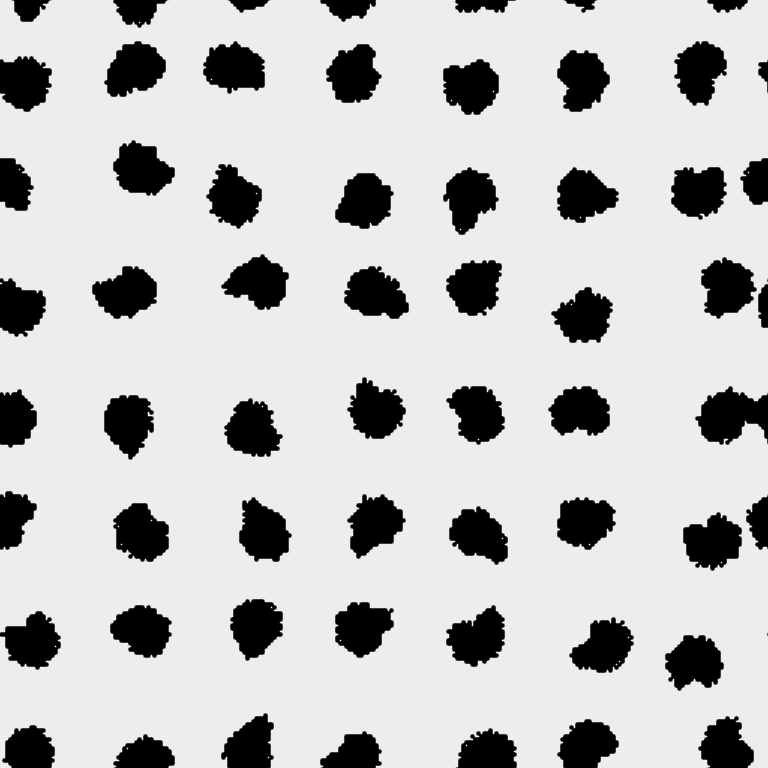
Give the GLSL for this pattern, as a WebGL 1 fragment shader.

```glsl
precision highp float;

uniform vec2 u_resolution;

const int DOTS_PER_SIDE = 7;
const float SPACING = 0.15;
const vec2 FIRST_DOT = vec2(0.025, 0.01);
const float JITTER = 0.046;
const float DOT_RADIUS = 0.0335;
const float REACH = 0.06;
const float TEETH = 0.0065;
const float GRID = 256.0;
const vec3 PAPER = vec3(0.93);
const vec3 INK = vec3(0.0);

float hash(vec2 p) {
    vec3 q = fract(vec3(p.xyx) * 0.1031);
    q += dot(q, q.yzx + 33.33);
    return fract((q.x + q.y) * q.z);
}

vec2 hash2(vec2 p) {
    return vec2(hash(p + 17.3), hash(p + 71.9));
}

// Shortest offset on a canvas that wraps at its borders
vec2 wrapOffset(vec2 d) {
    return fract(d + 0.5) - 0.5;
}

// Lumpy outline: layered sines around the centre, phased per dot
float outlineRadius(float angle, vec2 seed, float radius) {
    float lumps = 0.0;
    for (int k = 2; k < 7; k++) {
        float n = float(k);
        float phase = 6.2832 * hash(seed + n * 9.7);
        float weight = 0.26 * (0.4 + hash(seed + n * 5.3)) / n;
        lumps += weight * sin(n * angle + phase);
    }
    return radius * (1.0 + lumps);
}

// 1 inside a dot, 0 on paper, sampled at one point of the coarse grid
float inkAt(vec2 gridPoint) {
    vec2 p = (gridPoint + 0.5) / GRID;
    float tooth = TEETH * (hash(mod(gridPoint, GRID)) - 0.5);
    float ink = 0.0;
    for (int row = 0; row < DOTS_PER_SIDE; row++) {
        for (int column = 0; column < DOTS_PER_SIDE; column++) {
            vec2 cell = vec2(float(column), float(row));
            vec2 seed = cell * 3.7 + 1.0;
            vec2 centre = FIRST_DOT + SPACING * cell + JITTER * (hash2(seed) - 0.5);
            vec2 d = wrapOffset(p - centre);
            float reach = length(d);
            if (reach < REACH) {
                float angle = atan(d.y, d.x + 1e-6);
                float edge = outlineRadius(angle, seed, DOT_RADIUS) + tooth;
                ink = max(ink, step(reach, edge));
            }
        }
    }
    return ink;
}

// Blend the four nearest grid samples into a softly stepped edge
float smoothInk(vec2 p) {
    vec2 g = p * GRID - 0.5;
    vec2 base = floor(g);
    vec2 f = g - base;
    float lower = mix(inkAt(base), inkAt(base + vec2(1.0, 0.0)), f.x);
    float upper = mix(inkAt(base + vec2(0.0, 1.0)), inkAt(base + 1.0), f.x);
    return smoothstep(0.0, 0.5, mix(lower, upper, f.y));
}

void main() {
    vec2 p = gl_FragCoord.xy / u_resolution;
    gl_FragColor = vec4(mix(PAPER, INK, smoothInk(p)), 1.0);
}
```
